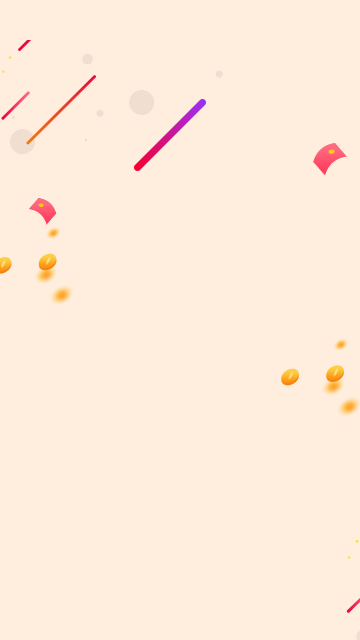
Reproduce this background procedurally as a WebGL 2 fragment shader.

```glsl
#version 300 es
precision highp float;

#define CANVAS_HEIGHT 7.68
#define PAPER vec3(1.0, 0.929, 0.871)
#define CRIMSON vec3(0.92, 0.04, 0.24)
#define PINK vec3(1.0, 0.42, 0.5)
#define ORANGE vec3(0.96, 0.47, 0.04)
#define PURPLE vec3(0.62, 0.18, 0.94)
#define GOLD vec3(0.99, 0.81, 0.27)
#define AMBER vec3(0.99, 0.56, 0.05)
#define LEMON vec3(0.98, 0.9, 0.1)
#define HATCH_PERIOD 0.034
#define TILT 0.52

uniform vec2 u_resolution;
out vec4 fragColor;

float pixel;

float cover(float d) {
    return clamp(0.5 - d / pixel, 0.0, 1.0);
}

vec2 rotate(vec2 p, float a) {
    float c = cos(a), s = sin(a);
    return vec2(c * p.x + s * p.y, c * p.y - s * p.x);
}

float ellipse(vec2 p, vec2 radii) {
    return (length(p / radii) - 1.0) * min(radii.x, radii.y);
}

// Round-ended bar with a gradient from a to b
void bar(inout vec3 col, vec2 p, vec2 a, vec2 b, float r, vec3 from, vec3 to) {
    vec2 axis = b - a;
    float t = clamp(dot(p - a, axis) / dot(axis, axis), 0.0, 1.0);
    col = mix(col, mix(from, to, t), cover(length(p - a - axis * t) - r));
}

// Pale disc filled with fine diagonal lines
void hatchedDisc(inout vec3 col, vec2 p, vec2 centre, float r) {
    float lines = 0.5 + 0.5 * sin((p.x + p.y) * 6.2832 / HATCH_PERIOD);
    float ink = mix(0.035, 0.085, lines);
    col = mix(col, col * (1.0 - ink), cover(length(p - centre) - r));
}

// Bent rectangular packet with an oval seal
void packet(inout vec3 col, vec2 p) {
    vec2 q = rotate(p, 0.715);
    vec2 halfSize = vec2(0.173, 0.108);
    float bend = 0.055 * (1.0 - pow(q.x / halfSize.x, 2.0));
    vec2 d = abs(vec2(q.x, q.y - bend)) - halfSize;
    vec3 body = mix(vec3(1.0, 0.24, 0.37), PINK, smoothstep(-0.18, 0.18, p.y));
    col = mix(col, body, cover(max(d.x, d.y)));
    float seal = ellipse(rotate(p - vec2(0.02, 0.09), 0.1), vec2(0.035, 0.026));
    col = mix(col, vec3(1.0, 0.8, 0.08), cover(seal));
}

// Tilted coin: dark rim, shaded face and a pale glint
void coin(inout vec3 col, vec2 p) {
    vec2 radii = vec2(0.111, 0.078);
    float rim = ellipse(rotate(p + vec2(-0.002, 0.016), TILT), radii);
    col = mix(col, AMBER * vec3(0.98, 0.9, 1.0), cover(rim));
    vec2 q = rotate(p - vec2(0.0, 0.008), TILT);
    vec3 face = mix(AMBER, GOLD, smoothstep(-0.09, 0.08, p.y));
    col = mix(col, face, cover(ellipse(q, radii)));
    float glint = ellipse(rotate(p - vec2(0.01, 0.012), 1.1), vec2(0.045, 0.014));
    col = mix(col, vec3(1.0, 0.92, 0.6), 0.75 * cover(glint));
}

// Out-of-focus coin with a warm core
void blurredCoin(inout vec3 col, vec2 p, float r) {
    float d = length(rotate(p, TILT) / vec2(r, r * 0.68));
    float warm = smoothstep(0.9, 0.0, length(p + r * vec2(-0.1, 0.12)) / r);
    vec3 tint = mix(GOLD, AMBER, 0.2 + 0.65 * warm);
    col = mix(col, tint, 0.88 * (1.0 - smoothstep(0.15, 1.25, d)));
}

// Two sharp coins among three blurred ones
void coinGroup(inout vec3 col, vec2 p) {
    vec3 soft[3] = vec3[](vec3(0.07, 0.345, 0.085),
        vec3(-0.02, -0.155, 0.13), vec3(0.17, -0.4, 0.135));
    for (int i = 0; i < 3; i++) blurredCoin(col, p - soft[i].xy, soft[i].z);
    for (int i = 0; i < 2; i++) coin(col, p + float(i) * vec2(0.54, 0.04));
}

void main() {
    pixel = CANVAS_HEIGHT / u_resolution.y;
    vec2 p = gl_FragCoord.xy * pixel;
    vec3 col = PAPER;

    // Hatched discs: centre and radius
    vec3 discs[7] = vec3[](vec3(1.7, 6.45, 0.15), vec3(0.27, 5.98, 0.15),
        vec3(1.05, 6.97, 0.063), vec3(1.2, 6.32, 0.042), vec3(2.63, 6.79, 0.042),
        vec3(4.36, 0.04, 0.085), vec3(0.16, 6.27, 0.02));
    for (int i = 0; i < 7; i++) hatchedDisc(col, p, discs[i].xy, discs[i].z);

    // Confetti dots
    vec3 dots[4] = vec3[](vec3(0.12, 6.99, 0.014), vec3(0.04, 6.82, 0.013),
        vec3(4.285, 1.185, 0.016), vec3(4.19, 0.99, 0.014));
    for (int i = 0; i < 4; i++)
        col = mix(col, LEMON, cover(length(p - dots[i].xy) - dots[i].z));
    col = mix(col, vec3(0.7, 0.8, 0.65), cover(length(p - vec2(1.03, 6.0)) - 0.008));

    // Diagonal bars, the first cut off along its top
    vec3 cut = col;
    bar(cut, p, vec2(0.235, 7.085), vec2(0.42, 7.27), 0.017, CRIMSON, CRIMSON);
    col = mix(col, cut, cover(p.y - 7.2));
    bar(col, p, vec2(0.035, 6.26), vec2(0.34, 6.565), 0.017, CRIMSON, PINK);
    bar(col, p, vec2(0.335, 5.965), vec2(1.135, 6.76), 0.017, ORANGE, CRIMSON);
    bar(col, p, vec2(1.65, 5.67), vec2(2.43, 6.45), 0.042, vec3(0.96, 0.0, 0.2), PURPLE);
    bar(col, p, vec2(4.18, 0.345), vec2(4.42, 0.58), 0.018, CRIMSON, PINK);

    // Packets, the left one mirrored and smaller
    packet(col, p - vec2(3.96, 5.77));
    packet(col, (p - vec2(0.51, 5.145)) * vec2(-1.0, 1.0) / 0.82);

    coinGroup(col, p - vec2(0.57, 4.54));
    coinGroup(col, p - vec2(4.02, 3.2));

    fragColor = vec4(col, 1.0);
}
```
